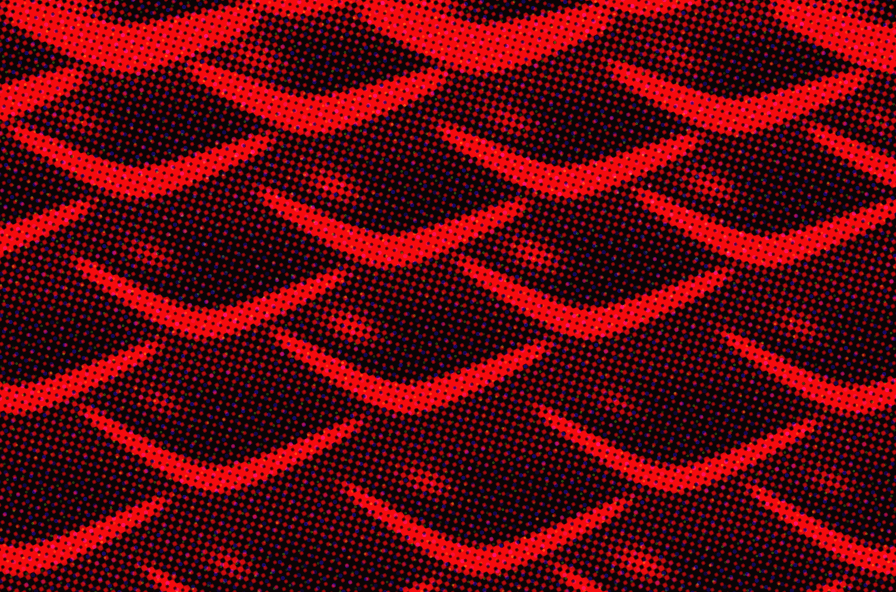
Give the GLSL for this pattern, as a Shadertoy shader.

```glsl
// Colours
const vec3 INK = vec3(0.04, 0.015, 0.025);
const vec3 RED = vec3(0.96, 0.045, 0.055);
const vec3 BLUE_SPECK = vec3(0.05, 0.02, 0.38);
const vec3 GREEN_SPECK = vec3(0.14, 0.28, 0.03);

// Scale layout, in canvas heights measured down from the top left
const vec2 FIRST_SCALE = vec2(0.187, 0.122);
const float ROW_STEP = 0.1004;
const float ROW_GROWTH = 0.00295;
const float ROW_DRIFT = 0.0335;
const float COLUMN_STEP = 0.650;
const float COLUMN_GROWTH = 0.0118;
const float SWAY = 0.035;
const int FIRST_ROW = -1;
const int LAST_ROW = 8;

// Tones: 0 is all ink, 1 is all red
const float GAP_TONE = 0.33;
const float CORE_TONE = 0.21;
const float RIM_TONE = 0.86;
const float EDGE_BLUR = 0.012;
const float SMALL_DOT_LIGHT = 0.70;

// Print screens
const float DOT_PITCH = 0.0132;
const float DOT_ANGLE = 0.26;
const float BLUE_PITCH = 0.0195;
const float BLUE_ANGLE = 0.60;
const float GREEN_PITCH = 0.0270;
const float GREEN_ANGLE = -0.20;

const float PI = 3.14159265;

float hash(vec2 p) {
    return fract(sin(dot(p, vec2(127.1, 311.7))) * 43758.5);
}

mat2 rotation(float angle) {
    float c = cos(angle), s = sin(angle);
    return mat2(c, -s, s, c);
}

float layeredSines(vec2 p) {
    return (sin(p.x * 11.0 + 2.0 * sin(p.y * 7.0))
          + sin(p.y * 17.0 - p.x * 9.0)
          + 0.5 * sin(p.x * 31.0 + p.y * 23.0)) / 2.5;
}

// Offset from the lowest point of the nearest scale in a row; id receives its cell
vec2 scaleOffset(vec2 p, float row, out vec2 id) {
    float spacing = COLUMN_STEP + COLUMN_GROWTH * row;
    float start = FIRST_SCALE.x + ROW_DRIFT * row + 0.5 * spacing * mod(row, 2.0);
    float column = floor((p.x - start) / spacing + 0.5);
    float sway = SWAY * cos(0.5 * PI * (row - 3.5)) * cos(PI * column);
    id = vec2(column, row);
    return p - vec2(start + column * spacing + sway,
                    FIRST_SCALE.y + ROW_STEP * row + ROW_GROWTH * row * row);
}

// Tapered, lopsided crescent with a rounded V profile
float rim(vec2 d, float row, float vary) {
    bool leftArm = d.x < 0.0;
    float reach = (leftArm ? 0.205 : 0.225) + 0.004 * row;
    float lift = leftArm ? 0.092 + 0.0065 * row : 0.078 + 0.0050 * row;
    float u = d.x / reach;
    float thick = (0.0215 + 0.017 * exp2(-0.7 * row)) * (0.92 + 0.16 * vary);
    float curve = (sqrt(u * u + 0.06) - 0.245) / 0.785;
    float v = abs(d.y + thick + (lift - 0.5 * thick) * curve);
    float halfWidth = thick * (1.0 - 0.5 * min(u * u, 1.0));
    float band = 1.0 - smoothstep(halfWidth - EDGE_BLUR, halfWidth + EDGE_BLUR, v);
    return band * (1.0 - smoothstep(0.85, 1.12, abs(u)));
}

// Shadowed body above the rim
float core(vec2 d, float row) {
    vec2 e = (d - vec2(0.02, -0.095 - 0.004 * row)) / vec2(0.21, 0.075);
    return 1.0 - smoothstep(0.5, 1.3, length(e));
}

// Tilted glint near the upper left of each scale
float glint(vec2 d, float row, float vary) {
    d += vec2(0.09, 0.120 + 0.005 * row);
    float size = 0.8 + 0.25 * vary + 0.5 * exp2(-row);
    vec2 e = vec2(d.x / 0.046, (d.y - 0.25 * d.x) / 0.026) / size;
    return exp(-dot(e, e)) * mix(0.28, 0.50, vary);
}

float scalesTone(vec2 p) {
    float shade = 0.0, rims = 0.0, glints = 0.0;
    for (int i = FIRST_ROW; i <= LAST_ROW; i++) {
        float row = float(i);
        vec2 id;
        vec2 d = scaleOffset(p, row, id);
        float vary = hash(id + 7.0);
        shade = max(shade, core(d, row));
        rims = max(rims, rim(d, row, vary));
        glints = max(glints, glint(d, row, vary));
    }
    float haze = 0.08 * (1.0 - smoothstep(0.0, 0.28, p.y));
    float tone = mix(GAP_TONE + haze, CORE_TONE, shade) + glints;
    return mix(tone, RIM_TONE, rims) + 0.02 * layeredSines(p);
}

// Share of red left between round ink dots; small red dots print weaker
float halftone(vec2 p, float tone, float pixel) {
    vec2 wave = cos(2.0 * PI * rotation(DOT_ANGLE) * p / DOT_PITCH);
    float ink = 0.5 + 0.25 * (wave.x + wave.y);
    float soft = clamp(1.5 * pixel / DOT_PITCH, 0.02, 0.36);
    float light = mix(SMALL_DOT_LIGHT, 1.0, smoothstep(0.2, 0.75, tone));
    return light * clamp(0.5 + 0.5 * (tone - ink) / soft, 0.0, 1.0);
}

// Rotated screen of small dots with uneven strength
float specks(vec2 p, float pitch, float angle, float radius, float pixel) {
    vec2 q = rotation(angle) * p / pitch;
    float soft = 0.6 * pixel / pitch;
    float speck = 1.0 - smoothstep(radius - soft, radius + soft, length(fract(q) - 0.5));
    return speck * mix(0.35, 1.0, hash(floor(q)));
}

void mainImage(out vec4 fragColor, in vec2 fragCoord) {
    float pixel = 1.0 / iResolution.y;
    vec2 p = vec2(fragCoord.x, iResolution.y - fragCoord.y) * pixel;
    vec3 color = mix(INK, RED, halftone(p, scalesTone(p), pixel));
    color += BLUE_SPECK * specks(p, BLUE_PITCH, BLUE_ANGLE, 0.18, pixel);
    color += GREEN_SPECK * specks(p, GREEN_PITCH, GREEN_ANGLE, 0.08, pixel);
    fragColor = vec4(clamp(color, 0.0, 1.0), 1.0);
}
```
